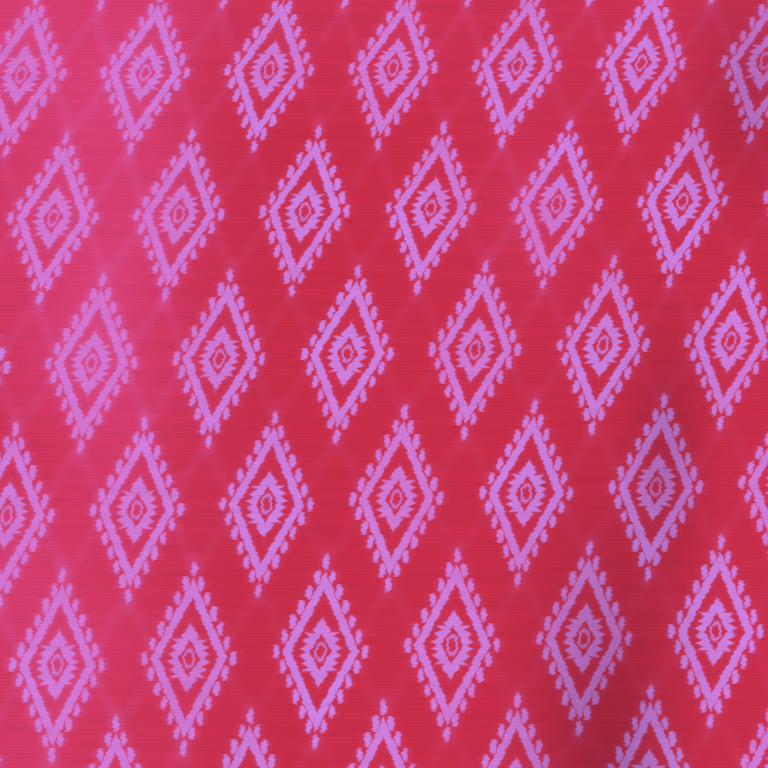
Give the GLSL for this pattern, as a Shadertoy shader.

```glsl
// Draws draped red ikat cloth with staggered rows of lilac serrated diamonds.

// Lengths are percent of the canvas; cloth coordinates run downward from the top.
const vec3 RED = vec3(0.78, 0.175, 0.285);
const vec3 PINK = vec3(0.84, 0.25, 0.46);
const vec3 MAGENTA = vec3(0.83, 0.36, 0.66);
const vec3 ORCHID = vec3(0.83, 0.46, 0.82);
const vec3 LILAC = vec3(0.80, 0.53, 0.93);

float hash(vec2 p) {
    return fract(sin(dot(p, vec2(127.1, 311.7))) * 437.58);
}

float waves(vec2 p) {
    return 0.5 * sin(p.x + 1.3 * sin(p.y)) + 0.3 * sin(2.1 * p.y - 1.4 * p.x)
         + 0.2 * sin(3.7 * p.x + 2.9 * p.y);
}

float diamond(vec2 p, vec2 radii) {
    p = abs(p) / radii;
    return (p.x + p.y - 1.0) * radii.x * radii.y / length(radii);
}

float ellipse(vec2 p, vec2 radii) {
    return (length(p / radii) - 1.0) * min(radii.x, radii.y);
}

float diamondBand(vec2 p, vec2 radii, float inner) {
    return max(diamond(p, radii), -diamond(p, radii * inner));
}

// Upright flecks that follow the outer edge of the diamond
float fringe(vec2 p, float seed) {
    const float SPACING = 1.85;
    float i = clamp(round(p.y / SPACING), -6.0, 6.0);
    vec2 centre = vec2(5.65 * (1.0 - abs(i) / 6.0), i * SPACING);
    float size = 0.88 + 0.24 * hash(vec2(i + 7.0 * sign(p.x), seed));
    return ellipse(vec2(abs(p.x), p.y) - centre, vec2(0.42, 0.92) * size);
}

// Toothed medallion with two buds and a ringed eye
float medallion(vec2 p) {
    vec2 a = abs(p);
    float tooth = abs(fract(a.y / 0.95 + 0.5) * 2.0 - 1.0);
    float body = max((a.x - 2.0 - 0.75 * tooth + 0.25 * a.y) * 0.6, a.y - 2.4);
    float bud = diamond(a - vec2(0.0, 2.7), vec2(1.15, 1.6));
    float petals = max(min(body, bud), -diamond(p, vec2(1.4, 2.3)));
    float eye = abs(ellipse(p, vec2(0.62, 1.05))) - 0.13;
    return min(petals, eye);
}

float motif(vec2 p, float seed) {
    float frame = diamondBand(p, vec2(4.9, 10.0), 0.76);
    return min(min(frame, fringe(p, seed)), medallion(p));
}

// Local coordinates (xy, y up) and column number (z) of the nearest motif in a row
vec3 motifSpace(vec2 p, float row, float offset) {
    float pitch = 16.15 + 0.25 * row;
    float lean = 0.2 - 0.035 * row;
    vec2 start = vec2(51.2 + 4.45 * row + 0.44 * row * row,
                      8.85 + 18.1 * row + 0.117 * row * row);
    float along = p.x - start.x - lean * (start.y - p.y);
    float column = round(along / pitch - offset) + offset;
    vec2 centre = start + column * vec2(pitch, -0.3 - 0.143 * row);
    vec2 q = vec2(p.x - centre.x, centre.y - p.y);
    q.x -= lean * q.y;
    return vec3(q / vec2(0.95 + 0.018 * row, 0.89 + 0.04 * row), column);
}

float spot(vec2 p, vec2 centre, vec2 radii) {
    vec2 q = (p - centre) / radii;
    return exp(-dot(q, q));
}

void mainImage(out vec4 fragColor, in vec2 fragCoord) {
    vec2 uv = fragCoord / iResolution.xy;
    vec2 p = 100.0 * vec2(uv.x, 1.0 - uv.y);
    float blur = 0.12 + 50.0 / iResolution.y;

    // Uneven dye edges, drifting along the threads
    vec2 dyed = p + 0.13 * vec2(waves(p.yx * vec2(3.1, 0.8)), waves(p * 0.9));
    dyed.x += 0.06 * sin(p.y * 9.0 + 2.0 * sin(p.x * 0.7));

    // Printed motifs and the faint show-through between them
    float dist = 100.0;
    float ghost = 100.0;
    for (float row = -1.0; row < 5.5; row++) {
        vec3 m = motifSpace(dyed, row, 0.0);
        vec3 g = motifSpace(dyed, row, 0.5);
        dist = min(dist, motif(m.xy, hash(vec2(m.z, row))));
        ghost = min(ghost, diamondBand(g.xy, vec2(5.2, 10.0), 0.7));
    }
    float ink = 1.0 - smoothstep(-blur, blur, dist);
    float halo = 1.0 - smoothstep(0.0, 1.1, dist);
    float shadowPrint = 1.0 - smoothstep(-0.5, 0.6, ghost);

    // Sheen on the left, top and a soft central fold
    float sheen = 0.75 * smoothstep(42.0, 0.0, p.x) * (0.75 + 0.4 * waves(p * 0.09));
    sheen += 0.45 * spot(p, vec2(18.0, 20.0), vec2(9.0, 25.0));
    sheen += 0.45 * spot(p, vec2(13.0, 45.0), vec2(7.0, 14.0));
    sheen += 0.4 * spot(p, vec2(69.0, 27.0), vec2(7.0, 13.0));
    sheen += 0.25 * smoothstep(22.0, 0.0, p.y);
    sheen = clamp(sheen, 0.0, 1.0);

    vec3 color = mix(RED, PINK, sheen);
    color = mix(color, MAGENTA, shadowPrint * (0.08 + 0.14 * sheen));
    color = mix(color, MAGENTA, halo * (0.16 + 0.3 * sheen));
    float fade = 0.5 + 0.5 * waves(p * 0.13);
    vec3 dye = mix(LILAC, ORCHID, clamp(0.3 * fade + 0.6 * sheen, 0.0, 1.0));
    color = mix(color, dye, ink * (0.93 - 0.1 * fade));

    // Drape shadows on the right and fine horizontal threads
    float shade = 0.2 * spot(p, vec2(79.0, 98.0), vec2(9.0, 28.0))
                + 0.14 * spot(p, vec2(87.0, 58.0), vec2(5.0, 16.0))
                + 0.13 * spot(p, vec2(97.0, 12.0), vec2(7.0, 14.0));
    float thread = sin(p.y * 14.0 + 0.8 * waves(p * 0.5)) * (0.6 + 0.4 * waves(p * vec2(0.4, 2.3)));
    color *= (1.0 - shade) * (1.0 + 0.022 * thread + 0.02 * waves(p * vec2(0.15, 1.7)));
    fragColor = vec4(color, 1.0);
}
```
